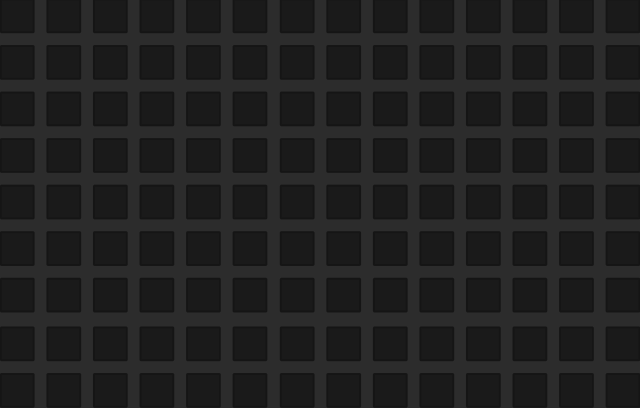
A WebGL 1 fragment shader for this pattern:

```glsl
precision highp float;

// Dark grille: a grid of square recesses with slightly rounded corners and a
// thin shaded rim, cut into a lighter flat frame. Each recess is a rounded-box
// distance; one seam per axis widens a single gap between neighbours.

uniform vec2 u_resolution;

// Lengths are fractions of the canvas width, measured from the top left.
const float PITCH = 0.07273;
const float HOLE_SIZE = 0.0543;
const float CORNER_RADIUS = 0.0028;
const float RIM_WIDTH = 0.0032;
const float RIM_SOFTNESS = 0.0008;
const vec2 GRID_ORIGIN = vec2(-0.0002, -0.0024);
const vec2 SEAM_POSITION = vec2(0.427, 0.4987);
const vec2 SEAM_WIDTH = vec2(0.0010, 0.0034);

const vec3 FRAME_COLOR = vec3(0.171);
const vec3 HOLE_COLOR = vec3(0.103);
const vec3 RIM_COLOR = vec3(0.084);

float roundedBox(vec2 p, vec2 halfSize, float radius) {
  vec2 q = abs(p) - halfSize + radius;
  return length(max(q, 0.0)) + min(max(q.x, q.y), 0.0) - radius;
}

// Signed distance to the recess in the current cell, negative inside.
float holeDistance(vec2 p) {
  p -= step(SEAM_POSITION, p) * SEAM_WIDTH;
  vec2 local = mod(p - GRID_ORIGIN, PITCH) - 0.5 * HOLE_SIZE;
  // Wrap so that the nearest recess is centred in its cell.
  local -= PITCH * step(0.5 * PITCH, local);
  return roundedBox(local, vec2(0.5 * HOLE_SIZE), CORNER_RADIUS);
}

void main() {
  float pixel = 1.0 / u_resolution.x;
  vec2 p = vec2(gl_FragCoord.x, u_resolution.y - gl_FragCoord.y) * pixel;
  float d = holeDistance(p);

  // Shaded rim fading into the flat floor of the recess.
  float softness = max(RIM_SOFTNESS, 0.5 * pixel);
  float floorMask = smoothstep(-softness, softness, -d - RIM_WIDTH);
  vec3 recess = mix(RIM_COLOR, HOLE_COLOR, floorMask);

  // Antialiased edge between frame and recess.
  float holeMask = clamp(0.5 - d / pixel, 0.0, 1.0);
  gl_FragColor = vec4(mix(FRAME_COLOR, recess, holeMask), 1.0);
}
```
